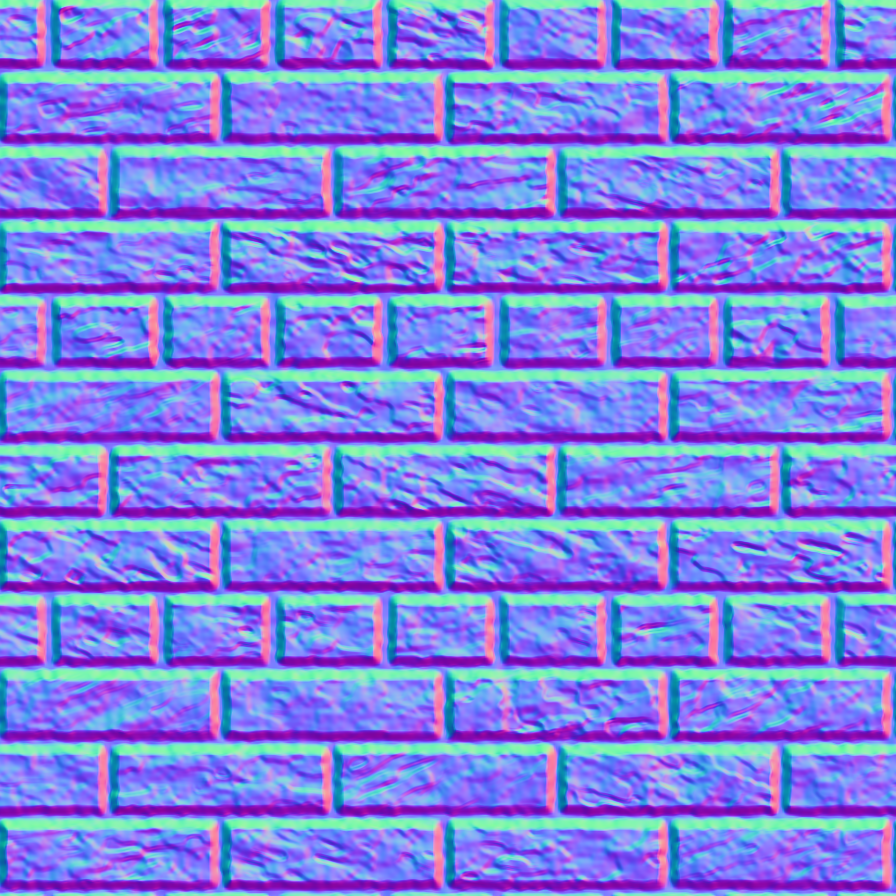
This texture map is drawn by a three.js fragment shader. Its source:

```glsl
varying vec2 vUv;

const float COURSES = 12.0;        // brick rows; one course is one unit
const float STRETCHER = 3.0;       // long brick pitch
const float HEADER = 1.5;          // short brick pitch
const float BED_JOINT = 0.065;     // mortar between courses
const float BEVEL_HEIGHT = 0.29;
const float NOISE_PERIOD = 96.0;
const float SAMPLE_STEP = 0.032;   // half width of the slope filter

vec2 hash22(vec2 p) {
  vec3 q = fract(vec3(p.xyx) * vec3(0.1031, 0.1030, 0.0973));
  q += dot(q, q.yzx + 33.33);
  return fract((q.xx + q.yz) * q.zy);
}

// Smooth value noise that wraps at the given period
float noise(vec2 p, float period) {
  vec2 cell = floor(p);
  vec2 f = fract(p);
  f = f * f * (3.0 - 2.0 * f);
  vec2 lo = mod(cell, period);
  vec2 hi = mod(cell + 1.0, period);
  float bottom = mix(hash22(lo).x, hash22(vec2(hi.x, lo.y)).x, f.x);
  float top = mix(hash22(vec2(lo.x, hi.y)).x, hash22(hi).x, f.x);
  return mix(bottom, top, f.y);
}

vec2 rotate(vec2 p, float angle) {
  float c = cos(angle);
  float s = sin(angle);
  return vec2(c * p.x - s * p.y, s * p.x + c * p.y);
}

// Chiselled face: broad swells, broken ledges, short pits and grain
float faceRelief(vec2 p, vec2 seed) {
  vec2 offset = seed * 60.0;
  float wear = mix(0.35, 1.2, seed.x);
  vec2 strata = rotate(p, (seed.y - 0.5) * 0.8);

  float swell = noise(strata * vec2(1.7, 3.2) + offset, NOISE_PERIOD);
  float lumps = noise(strata * vec2(4.0, 7.5) + offset.yx + 5.0, NOISE_PERIOD);
  float grain = noise(p * vec2(11.0, 13.0) + offset, NOISE_PERIOD);
  float strokes = noise(p * vec2(8.0, 2.5) + offset + 53.0, NOISE_PERIOD);
  float patches = smoothstep(0.3, 0.7, noise(p * vec2(1.4, 2.0) + offset.yx + 9.0, NOISE_PERIOD));

  float chips = noise(strata * vec2(2.2, 5.5) + offset.yx, NOISE_PERIOD)
              + 0.3 * (lumps - 0.5) + 0.2 * (grain - 0.5);
  float ledge = smoothstep(0.38, 0.62, chips);
  float pit = smoothstep(0.58, 0.85, noise(strata * vec2(3.6, 9.5) + offset + 31.0, NOISE_PERIOD)
            + 0.2 * (grain - 0.5));
  return 0.13 * swell + 0.045 * lumps + 0.022 * strokes + 0.034 * grain
       + wear * (0.05 * ledge - 0.085 * pit * patches);
}

// Wall height: every fourth course is headers, the others are staggered stretchers
float wallHeight(vec2 p) {
  float y = p.y - 0.03125;
  float course = mod(floor(y), COURSES);
  float kind = mod(course, 4.0);
  bool isHeader = kind > 2.5;
  float pitch = isHeader ? HEADER : STRETCHER;
  float shift = isHeader ? 0.656 : (kind == 1.0 ? 1.453 : 2.953);
  float headJoint = isHeader ? 0.055 : 0.035;

  float column = (p.x - shift) / pitch;
  vec2 local = vec2(fract(column) * pitch, fract(y));
  vec2 seed = hash22(vec2(mod(floor(column), COURSES / pitch), course) + 3.0);

  // Ragged bevels, multiplied so that the corners are rounded
  float ragged = (noise(local * 9.0 + seed * 40.0, NOISE_PERIOD) - 0.5) * 0.03;
  float left = clamp((local.x - headJoint + ragged) / 0.085, 0.0, 1.0);
  float right = clamp((pitch - headJoint - local.x + ragged) / 0.085, 0.0, 1.0);
  float bottom = clamp((local.y - BED_JOINT + ragged) / 0.095, 0.0, 1.0);
  float top = clamp((0.99 - local.y + ragged) / 0.115, 0.0, 1.0);
  float bevel = left * right * bottom * top;

  float mortar = 0.04 * noise(p * 8.0, NOISE_PERIOD);
  return bevel * (BEVEL_HEIGHT - 0.11 + faceRelief(local, seed)) + mortar * (1.0 - bevel);
}

// Surface direction from central differences
vec3 wallNormal(vec2 p, float stepSize) {
  vec2 e = vec2(stepSize, 0.0);
  vec2 slope = vec2(wallHeight(p + e.xy) - wallHeight(p - e.xy),
                    wallHeight(p + e.yx) - wallHeight(p - e.yx)) / (2.0 * stepSize);
  return normalize(vec3(-slope, 1.0));
}

void main() {
  vec3 normal = wallNormal(vUv * COURSES, SAMPLE_STEP);
  gl_FragColor = vec4(normal * 0.5 + 0.5, 1.0);
}
```
